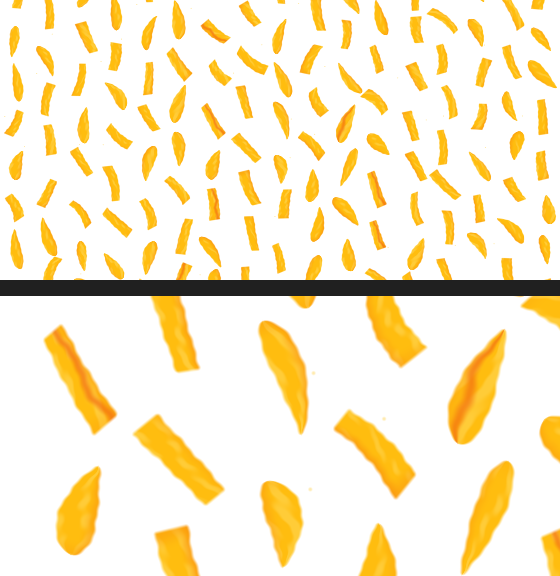
Top, the full canvas; bottom, a detail of the centre.
A WebGL 2 fragment shader for this pattern:

```glsl
#version 300 es
precision highp float;
// Draws loose amber peel strips, bent and tilted, scattered on white.

#define CELL vec2(0.118, 0.155)  // spacing of strips, in canvas heights
#define JITTER 0.26              // wander inside a cell
#define HALF_LENGTH 0.056
#define HALF_WIDTH 0.0165
#define BEND 0.011
#define LEFT_LEAN_SHARE 0.73
#define POINTED_SHARE 0.42
#define SOFTNESS 0.0027          // half width of the edge blend
#define YELLOW vec3(1.0, 0.80, 0.22)
#define AMBER vec3(1.0, 0.74, 0.06)
#define ORANGE vec3(0.98, 0.58, 0.06)
#define RUST vec3(0.95, 0.42, 0.07)

uniform vec2 u_resolution;
out vec4 fragColor;

vec4 hash4(vec2 cell) {
    vec4 q = fract(cell.xyxy * vec4(0.1031, 0.1030, 0.0973, 0.1099));
    q += dot(q, q.wzxy + 33.33);
    return fract((q.xxyz + q.yzzw) * q.zywx);
}

// Edge distance (x), position along (y) and across (z) a strip, both -1 to 1.
vec3 peelStrip(vec2 p, vec4 form, float seed, bool pointed) {
    float halfLength = HALF_LENGTH * mix(0.82, 1.16, form.x);
    if (pointed) halfLength *= 1.14;
    float along = p.y / halfLength;
    float t = clamp(along, -1.0, 1.0);
    float flip = form.w < 0.5 ? -1.0 : 1.0;

    // Curved centre line with a slightly ragged outline
    float bend = BEND * (form.z * 2.0 - 1.0) * (pointed ? 1.2 : 1.0);
    float x = p.x - bend * (t * t - 0.4);
    x += 0.0008 * sin(t * 9.0 + seed) + 0.0005 * sin(t * 21.0 + seed * 2.0);

    float width = HALF_WIDTH * mix(0.80, 1.14, form.y);
    width *= pointed ? 1.45 * pow(1.0 - t * t, 0.6) * (0.82 + 0.38 * t * flip)
                     : 1.0 + 0.12 * t * flip;

    // Blunt, slanted ends with small rounded corners
    float slant = pointed ? 0.0 : 0.5 * (form.w - 0.5);
    float corner = 0.003;
    vec2 edge = vec2(abs(x) - width, abs(p.y + slant * x) - halfLength) + corner;
    float d = length(max(edge, 0.0)) + min(max(edge.x, edge.y), 0.0) - corner;
    return vec3(d, t * flip, clamp(x / max(width, 0.002), -1.0, 1.0));
}

// Flesh colour with lengthwise fibres, a darker rim and a toasted end.
vec3 peelColor(float along, float across, vec4 tone, float seed) {
    float fibre = sin(across * 4.0 + 1.5 * sin(along * 3.0 + seed))
                + 0.5 * sin(along * 11.0 + across * 6.0 + seed);
    vec3 color = mix(AMBER, YELLOW, smoothstep(-0.2, 1.3, fibre + tone.x - 0.6));
    float side = tone.y < 0.5 ? -across : across;
    color = mix(color, ORANGE, smoothstep(0.25, 1.1, side) * (0.25 + 0.55 * tone.z));
    color = mix(color, ORANGE, 0.5 * tone.z * smoothstep(0.65, 1.0, along));
    float streak = smoothstep(0.5, 0.0, abs(side - 0.4 + 0.2 * sin(along * 5.0)));
    return mix(color, RUST, 0.65 * streak * step(0.95, tone.w));
}

// Sparse faint crumbs between the strips.
float crumbs(vec2 p) {
    vec2 grid = p / 0.05;
    vec4 h = hash4(floor(grid) + 71.0);
    float d = length(fract(grid) - mix(vec2(0.2), vec2(0.8), h.xy)) * 0.05;
    return 0.4 * step(0.95, h.z) * smoothstep(0.0035, 0.0005, d);
}

void main() {
    vec2 p = gl_FragCoord.xy / u_resolution.y;
    float blur = max(SOFTNESS, 0.7 / u_resolution.y);
    vec3 color = mix(vec3(1.0), YELLOW, crumbs(p));
    float column = floor(p.x / CELL.x);

    for (int i = -1; i <= 1; i++) {
        // Staggered columns, each slid by its own amount
        float col = column + float(i);
        float slide = 0.5 * mod(col, 2.0) + 0.3 * hash4(vec2(col + 9.0, 5.0)).x;
        float row = floor(p.y / CELL.y - slide);
        for (int j = -1; j <= 1; j++) {
            vec2 cell = vec2(col, row + float(j));
            vec4 place = hash4(cell + 13.0);
            vec4 form = hash4(cell + 37.0);
            vec4 tone = hash4(cell + 59.0);
            float seed = 6.283 * tone.x;

            vec2 center = cell + 0.5 + JITTER * (place.xy - 0.5);
            vec2 offset = p - (center + vec2(0.0, slide)) * CELL;

            // Most lean left at the top, the rest slightly right
            float lean = place.z < LEFT_LEAN_SHARE
                ? mix(0.06, 0.92, place.w * (0.5 + 0.5 * place.w))
                : mix(-0.48, -0.04, place.w);
            vec2 axis = vec2(-sin(lean), cos(lean));
            vec2 local = vec2(dot(offset, vec2(axis.y, -axis.x)), dot(offset, axis));

            bool pointed = fract(tone.y * 7.0 + form.x) < POINTED_SHARE;
            vec3 strip = peelStrip(local, form, seed, pointed);
            float cover = smoothstep(blur, -blur, strip.x);
            color = mix(color, peelColor(strip.y, strip.z, tone, seed), cover);
        }
    }
    fragColor = vec4(color, 1.0);
}
```
